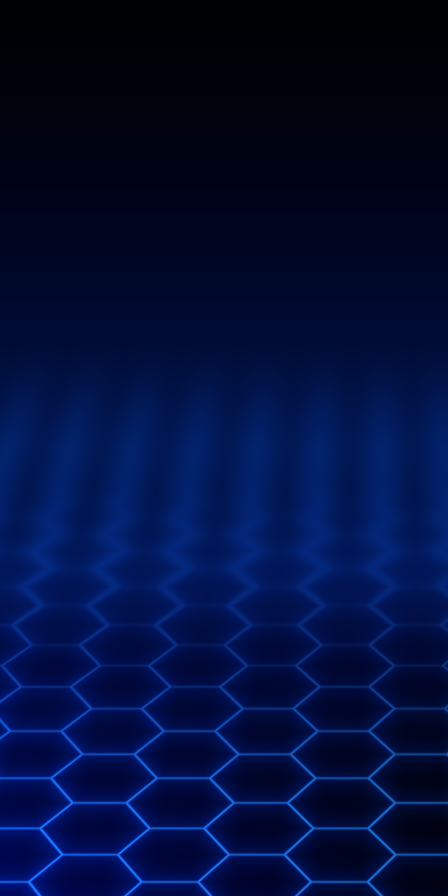
Reproduce this background procedurally as a Shadertoy shader.

```glsl
// A glowing hexagon floor receding into blue haze under a dark sky.
// The canvas is projected onto a plane holding a regular hexagon lattice;
// its lines lose focus with height and dissolve into soft light streaks.

const float SQRT3 = 1.7320508;
const vec2  VANISHING   = vec2(0.427, 1.8464); // in canvas heights
const float HEX_SIDE    = 0.03443;             // side per unit of depth
const float HEX_SHIFT   = 0.0253;              // sideways lattice offset
const float ROW_STEP    = 0.0092175;           // inverse depth per half cell
const float ROW_START   = 0.54624;             // inverse depth of first row
const float LINE_WIDTH  = 0.0014;
const float GLOW_RADIUS = 0.0105;
const vec3  LINE_COLOR   = vec3(0.11, 0.38, 0.52);
const vec3  GLOW_COLOR   = vec3(0.005, 0.085, 0.29);
const vec3  STREAK_COLOR = vec3(0.006, 0.042, 0.10);

// Evenly spaced background colours, from bottom to top
const int LAST_STOP = 8;
const vec3 BACKDROP[9] = vec3[9](
    vec3(0.0, 0.010, 0.17),   vec3(0.0, 0.012, 0.145),
    vec3(0.0, 0.025, 0.19),   vec3(0.004, 0.090, 0.345),
    vec3(0.006, 0.115, 0.375), vec3(0.0, 0.045, 0.205),
    vec3(0.0, 0.014, 0.115),  vec3(0.0, 0.010, 0.050),
    vec3(0.0, 0.003, 0.015));

vec3 backdrop(vec2 uv) {
    float t = clamp(uv.y, 0.0, 1.0) * float(LAST_STOP);
    int i = min(int(t), LAST_STOP - 1);
    vec3 color = mix(BACKDROP[i], BACKDROP[i + 1], smoothstep(0.0, 1.0, fract(t)) * 0.4 + fract(t) * 0.6);
    // The floor is bluer at the left and nearly black at the right
    float side = mix(1.75, 0.35, clamp(uv.x, 0.0, 1.0));
    return color * mix(side, 1.0, smoothstep(0.05, 0.38, uv.y));
}

// Position inside the nearest cell, folded into one quadrant
vec2 hexCell(vec2 p) {
    vec2 period = vec2(3.0, SQRT3);
    vec2 a = p - period * floor(p / period + 0.5);
    vec2 q = p - 0.5 * period;
    vec2 b = q - period * floor(q / period + 0.5);
    return abs(dot(a, a) < dot(b, b) ? a : b);
}

// Soft line profile from a distance and a width
float softLine(float dist, float width) {
    float r = dist / width;
    return exp(-r * r);
}

void mainImage(out vec4 fragColor, in vec2 fragCoord) {
    vec2 uv = fragCoord / iResolution.xy;
    vec2 pos = vec2(uv.x * 0.5, uv.y);

    // Perspective projection into lattice space
    float depth = VANISHING.y - pos.y;
    float across = (pos.x - VANISHING.x) / depth;
    float row = (1.0 / depth - ROW_START) / ROW_STEP;
    vec2 plane = vec2((across - HEX_SHIFT) / HEX_SIDE, row * SQRT3 * 0.5);
    vec2 cell = hexCell(plane);

    // Distances to level and slanted edges, back in canvas units
    vec2 unitSize = vec2(HEX_SIDE * depth, ROW_STEP * depth * depth * 2.0 / SQRT3);
    vec2 slant = vec2(SQRT3 * 0.5, 0.5);
    float levelDist = (SQRT3 * 0.5 - cell.y) * unitSize.y;
    float slantDist = (SQRT3 * 0.5 - dot(cell, slant)) / length(slant / unitSize);

    // Focus falls away with height
    float blur = smoothstep(0.23, 0.45, uv.y);
    float width = max(LINE_WIDTH, 0.7 / iResolution.y) + 0.016 * blur * blur;
    float strength = mix(1.0, 0.10, smoothstep(0.05, 0.37, uv.y))
                   * (1.0 - smoothstep(0.36, 0.47, uv.y));
    float levelFade = mix(0.75, 0.25, smoothstep(0.15, 0.36, uv.y));
    float core = max(softLine(slantDist, width), softLine(levelDist, width) * levelFade);

    float glowRadius = GLOW_RADIUS * (1.0 + 0.4 * blur);
    float glow = max(exp(-slantDist / glowRadius), exp(-levelDist / glowRadius) * levelFade);
    glow *= mix(1.0, 0.4, smoothstep(0.1, 0.36, uv.y)) * (1.0 - smoothstep(0.34, 0.48, uv.y));
    glow *= mix(1.15, 0.85, uv.x);

    // Columns of haze that continue the slanted edges
    float streak = cos(6.2831853 * (plane.x + 0.75) / 1.5);
    streak *= smoothstep(0.34, 0.45, uv.y) * (1.0 - smoothstep(0.46, 0.64, uv.y));

    vec3 color = backdrop(uv);
    color += LINE_COLOR * core * strength;
    color += GLOW_COLOR * glow;
    color += STREAK_COLOR * streak * 0.5;
    fragColor = vec4(clamp(color, 0.0, 1.0), 1.0);
}
```
